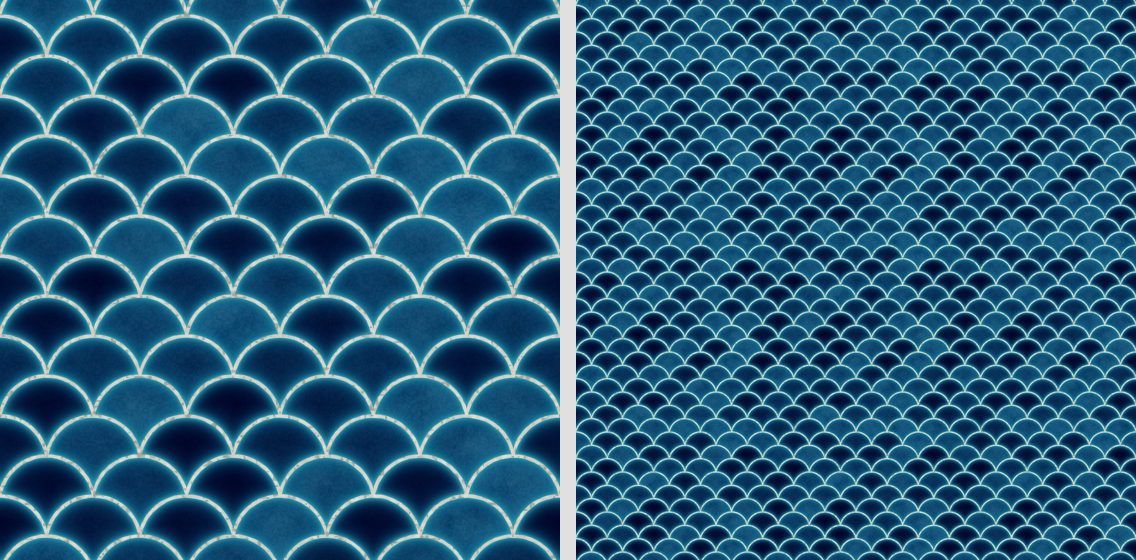
Left: one tile. Right: repeated 3 by 3.
Reproduce this pattern procedurally as a three.js fragment shader.

```glsl
// Glazed blue fish-scale tiles with pale speckled grout, seamless in both directions.
varying vec2 vUv;

// Layout, in units of one tile width
const float COLUMNS = 6.0;
const float ROWS = 14.0;
const float PITCH = COLUMNS / ROWS;
const float RADIUS = 0.508;
const float APEX_OFFSET = 0.6;      // height of the lowest apex, in rows
const float GROUT_HALF = 0.019;
const float GROUT_SOFT = 0.009;

// Glaze
const float CORNER_BLEND = 0.03;
const float RIM_WIDTH = 0.032;
const float POOL_WIDTH = 0.085;
const vec3 DEEP = vec3(0.0, 0.01, 0.15);
const vec3 LIGHT = vec3(0.05, 0.31, 0.47);
const vec3 POOL = vec3(0.02, 0.36, 0.53);
const vec3 RIM = vec3(0.17, 0.60, 0.67);
const vec3 HAZE = vec3(0.30, 0.46, 0.55);

// Grout
const vec3 GROUT = vec3(0.83, 0.83, 0.80);
const vec3 GROUT_DARK = vec3(0.58, 0.56, 0.52);

float hash(vec2 p) {
  return fract(sin(dot(p, vec2(12.9898, 78.233))) * 43758.5453);
}

// Value noise that wraps after a whole number of cells across the canvas
float noise(vec2 uv, float cells) {
  vec2 p = uv * cells;
  vec2 i = floor(p);
  vec2 f = fract(p);
  f = f * f * (3.0 - 2.0 * f);
  vec2 a = mod(i, cells);
  vec2 b = mod(i + 1.0, cells);
  return mix(mix(hash(a), hash(vec2(b.x, a.y)), f.x),
             mix(hash(vec2(a.x, b.y)), hash(b), f.x), f.y);
}

float clouds(vec2 uv) {
  float sum = 0.0;
  float amplitude = 0.5;
  float cells = 20.0;
  for (int i = 0; i < 4; i++) {
    sum += amplitude * noise(uv, cells);
    amplitude *= 0.5;
    cells *= 2.0;
  }
  return sum / 0.9375;
}

// Finds the tile under p; returns its id (xy), nearest edge (z), blended edge (w)
vec4 scallop(vec2 p) {
  float firstRow = ceil(p.y / PITCH - APEX_OFFSET) - 1.0;
  vec2 id = vec2(0.0);
  float edge = 1.0;
  float weight = 0.0;

  // Lower rows overlap the ones above, so search upwards
  for (int i = 0; i < 3; i++) {
    float row = firstRow + float(i);
    float x = p.x - 0.5 * mod(row + 1.0, 2.0);
    float column = floor(x + 0.5);
    vec2 q = vec2(abs(x - column), p.y - (row + APEX_OFFSET) * PITCH + RADIUS);
    float d = length(q) - RADIUS;
    if (d < 0.0) {
      float arc = q.y < 0.0 ? length(vec2(RADIUS - q.x, q.y)) : -d;
      edge = min(edge, arc);
      weight += exp(-arc / CORNER_BLEND);
      id = vec2(mod(column, COLUMNS), mod(row, ROWS));
      break;
    }
    float neighbour = abs(length(vec2(1.0 - q.x, q.y)) - RADIUS);
    edge = min(edge, min(d, neighbour));
    weight += exp(-d / CORNER_BLEND) + exp(-neighbour / CORNER_BLEND);
  }
  return vec4(id, edge, -CORNER_BLEND * log(max(weight, 1e-9)));
}

void main() {
  vec4 tile = scallop(vUv * COLUMNS);
  float mottle = clouds(vUv) - 0.5;
  float grain = noise(vUv, 300.0) - 0.5;

  // Each tile has its own depth of glaze; pale tiles are hazier
  float tone = pow(hash(tile.xy + 3.7), 1.25);
  float shade = clamp(tone + mottle * (0.15 + 0.35 * tone), 0.0, 1.0);
  vec3 color = mix(DEEP, LIGHT, shade);
  float haze = smoothstep(0.5, 1.0, tone) * (0.14 + 0.5 * mottle);
  color = mix(color, HAZE, clamp(haze, 0.0, 1.0));
  color += grain * (0.012 + 0.05 * tone);

  // Glaze pools lighter towards the edges
  float inset = max(tile.w - GROUT_HALF, 0.0);
  color = mix(color, POOL, 0.8 * exp(-inset / POOL_WIDTH));
  color = mix(color, RIM, 0.95 * exp(-inset / RIM_WIDTH));

  // Grout with slightly worn edges and mineral specks
  float wear = 0.006 * (noise(vUv, 110.0) - 0.5);
  float speck = smoothstep(0.58, 0.9, noise(vUv, 190.0));
  vec3 grout = mix(GROUT, GROUT_DARK, 0.65 * speck);
  grout += 0.10 * (noise(vUv, 130.0) - 0.5);
  float cover = 1.0 - smoothstep(-GROUT_SOFT, GROUT_SOFT, tile.z - GROUT_HALF - wear);
  color = mix(color, grout, cover);

  gl_FragColor = vec4(clamp(color, 0.0, 1.0), 1.0);
}
```
